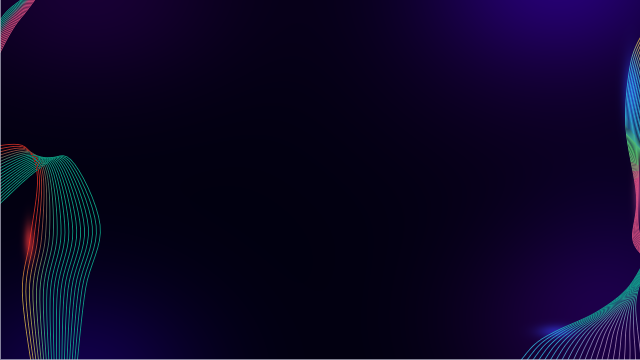
A WebGL 2 fragment shader for this background:

```glsl
#version 300 es
precision highp float;

uniform vec2 u_resolution;
out vec4 fragColor;

const vec2  CANVAS = vec2(16.0 / 9.0, 1.0);
const float LINE_HALF_WIDTH = 0.0011;
const float RIM_WIDTH = 0.0022;
const int   KNOTS = 6;
const int   STEPS_PER_SPAN = 8;

const vec3 NIGHT  = vec3(0.004, 0.000, 0.060);
const vec3 INDIGO = vec3(0.100, 0.000, 0.360);
const vec3 PLUM   = vec3(0.100, 0.000, 0.160);
const vec3 TEAL   = vec3(0.060, 0.800, 0.640);
const vec3 CYAN   = vec3(0.200, 0.800, 0.950);
const vec3 BLUE   = vec3(0.150, 0.350, 1.000);
const vec3 GREEN  = vec3(0.400, 0.950, 0.500);
const vec3 YELLOW = vec3(0.950, 0.800, 0.300);
const vec3 RED    = vec3(1.000, 0.220, 0.150);
const vec3 PINK   = vec3(0.950, 0.350, 0.550);
const vec3 PALE   = vec3(0.720, 0.600, 0.780);
const vec3 RIM    = vec3(0.800, 0.800, 0.860);

// Edge curves of each ribbon; the lines between them are blends.
const vec2 ARCH_IN[KNOTS] = vec2[](vec2(-0.01, 0.595), vec2(0.069, 0.592), vec2(0.104, 0.507),
    vec2(0.083, 0.333), vec2(0.062, 0.19), vec2(0.088, -0.02));
const vec2 ARCH_OUT[KNOTS] = vec2[](vec2(-0.01, 0.425), vec2(0.111, 0.533), vec2(0.196, 0.557),
    vec2(0.278, 0.375), vec2(0.238, 0.2), vec2(0.213, -0.02));
const vec2 CORNER_IN[KNOTS] = vec2[](vec2(-0.012, 0.926), vec2(0.0, 0.944), vec2(0.019, 0.968),
    vec2(0.037, 0.984), vec2(0.06, 1.002), vec2(0.075, 1.02));
const vec2 CORNER_OUT[KNOTS] = vec2[](vec2(-0.012, 0.833), vec2(0.0, 0.854), vec2(0.023, 0.898),
    vec2(0.046, 0.935), vec2(0.074, 0.97), vec2(0.111, 1.02));
const vec2 SIDE_IN[KNOTS] = vec2[](vec2(1.787, 0.912), vec2(1.752, 0.826), vec2(1.738, 0.653),
    vec2(1.768, 0.456), vec2(1.757, 0.34), vec2(1.782, 0.292));
const vec2 SIDE_OUT[KNOTS] = vec2[](vec2(1.829, 0.861), vec2(1.8, 0.745), vec2(1.778, 0.606),
    vec2(1.773, 0.479), vec2(1.773, 0.375), vec2(1.787, 0.306));
const vec2 FAN_IN[KNOTS] = vec2[](vec2(1.794, 0.282), vec2(1.741, 0.197), vec2(1.655, 0.132),
    vec2(1.546, 0.081), vec2(1.486, 0.044), vec2(1.44, -0.01));
const vec2 FAN_OUT[KNOTS] = vec2[](vec2(1.796, 0.248), vec2(1.778, 0.213), vec2(1.766, 0.155),
    vec2(1.771, 0.086), vec2(1.778, 0.028), vec2(1.782, -0.02));

float segmentDistance(vec2 p, vec2 a, vec2 b) {
    vec2 ab = b - a;
    return length(p - a - ab * clamp(dot(p - a, ab) / dot(ab, ab), 0.0, 1.0));
}

vec2 catmullRom(vec2 a, vec2 b, vec2 c, vec2 d, float s) {
    return b + 0.5 * s * (c - a + s * (2.0 * a - 5.0 * b + 4.0 * c - d + s * (3.0 * (b - c) + d - a)));
}

// Returns line coverage, position across the ribbon, position along it.
vec3 ribbon(vec2 p, vec2 edgeA[KNOTS], vec2 edgeB[KNOTS], int lines) {
    vec2 low = edgeA[0], high = edgeA[0];
    for (int i = 0; i < KNOTS; i++) {
        low = min(low, min(edgeA[i], edgeB[i]));
        high = max(high, max(edgeA[i], edgeB[i]));
    }
    if (any(lessThan(p, low - 0.04)) || any(greaterThan(p, high + 0.04))) return vec3(0.0);

    vec3 nearest = vec3(1.0, 0.0, 0.0);
    for (int n = 0; n < lines; n++) {
        float across = float(n) / float(lines - 1);
        vec2 knot[KNOTS];
        for (int i = 0; i < KNOTS; i++) knot[i] = mix(edgeA[i], edgeB[i], across);
        vec2 from = knot[0];
        for (int k = 0; k < KNOTS - 1; k++) {
            for (int j = 1; j <= STEPS_PER_SPAN; j++) {
                float s = float(j) / float(STEPS_PER_SPAN);
                vec2 to = catmullRom(knot[max(k - 1, 0)], knot[k], knot[k + 1], knot[min(k + 2, KNOTS - 1)], s);
                float d = segmentDistance(p, from, to);
                if (d < nearest.x) nearest = vec3(d, across, (float(k) + s) / float(KNOTS - 1));
                from = to;
            }
        }
    }
    float coverage = clamp((LINE_HALF_WIDTH - nearest.x) * u_resolution.y + 0.5, 0.0, 1.0);
    return vec3(coverage, nearest.yz);
}

float glow(vec2 p, vec2 center, vec2 radius) {
    vec2 q = (p - center) / radius;
    return exp(-dot(q, q));
}

void main() {
    vec2 p = gl_FragCoord.xy / u_resolution * CANVAS;

    // Night sky with a wide glow near each corner
    vec3 color = NIGHT;
    color += INDIGO * 0.85 * glow(p, vec2(1.57, 1.08), vec2(0.36, 0.25));
    color += PLUM * 0.65 * glow(p, vec2(1.5, 0.95), vec2(0.5, 0.4));
    color += PLUM * 0.9 * glow(p, vec2(0.25, 1.03), vec2(0.4, 0.28));
    color += INDIGO * 0.65 * glow(p, vec2(0.22, -0.06), vec2(0.34, 0.27));
    color += PLUM * 0.85 * glow(p, vec2(1.62, 0.1), vec2(0.36, 0.28));
    color += INDIGO * 0.3 * glow(p, vec2(1.75, 0.2), vec2(0.3, 0.35));

    // Small lights on the ribbon edges
    color += RED * 0.6 * glow(p, vec2(0.081, 0.329), vec2(0.014, 0.05));
    color += BLUE * 0.55 * glow(p, vec2(1.755, 0.74), vec2(0.022, 0.09));
    color += PINK * 0.5 * glow(p, vec2(1.778, 0.47), vec2(0.016, 0.08));
    color += BLUE * 0.4 * glow(p, vec2(1.546, 0.079), vec2(0.05, 0.018));

    // Left arch: warm inner lines, teal outer lines
    vec3 arch = ribbon(p, ARCH_IN, ARCH_OUT, 19);
    vec3 warm = mix(RED, YELLOW, smoothstep(0.6, 0.85, arch.z));
    color = mix(color, mix(warm, TEAL, smoothstep(0.0, 0.45, arch.y)), arch.x * 0.8);

    // Top left corner
    vec3 corner = ribbon(p, CORNER_IN, CORNER_OUT, 14);
    color = mix(color, mix(TEAL, PINK, smoothstep(0.1, 0.65, corner.y)), corner.x * 0.85);

    // Right side: rainbow running down the ribbon
    vec3 side = ribbon(p, SIDE_IN, SIDE_OUT, 14);
    vec3 rainbow = mix(YELLOW, CYAN, smoothstep(0.08, 0.25, side.z));
    rainbow = mix(rainbow, GREEN, smoothstep(0.38, 0.47, side.z));
    rainbow = mix(rainbow, PINK, smoothstep(0.48, 0.58, side.z));
    color = mix(color, rainbow, side.x * 0.85);

    // Bottom right fan
    vec3 fan = ribbon(p, FAN_IN, FAN_OUT, 22);
    vec3 fanColor = mix(mix(TEAL, CYAN, smoothstep(0.4, 0.8, fan.z)), PALE, smoothstep(0.1, 0.7, fan.y) * smoothstep(0.2, 0.7, fan.z));
    color = mix(color, fanColor, fan.x * 0.8);

    // Thin pale rim on the left and bottom edges
    float rim = clamp((RIM_WIDTH - min(p.x, p.y)) * u_resolution.y + 0.5, 0.0, 1.0);
    color = mix(color, RIM, rim * 0.8);

    fragColor = vec4(color, 1.0);
}
```
